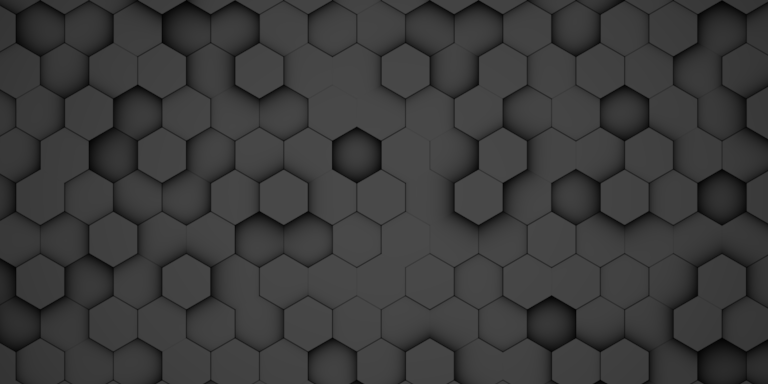
A WebGL 1 fragment shader for this pattern:

```glsl
precision highp float;

uniform vec2 u_resolution;

float hash(vec2 p) {
  vec3 h = fract(p.xyx * vec3(0.1031, 0.1030, 0.0973));
  h += dot(h, h.yzx + 33.33);
  return fract((h.x + h.y) * h.z);
}

// Centre of the pointy-top hexagon containing p; neighbours are 1 apart.
vec2 hexCentre(vec2 p) {
  vec2 s = vec2(1.0, 1.7320508);
  vec2 a = mod(p, s) - 0.5 * s;
  vec2 b = mod(p - 0.5 * s, s) - 0.5 * s;
  return p - (dot(a, a) < dot(b, b) ? a : b);
}

// Signed distance to a pointy-top hexagon of inner radius 0.5.
float hexDistance(vec2 p) {
  vec2 k = vec2(-0.8660254, 0.5);
  p = abs(p.yx);
  p -= 2.0 * min(dot(k, p), 0.0) * k;
  p -= vec2(clamp(p.x, -0.288675, 0.288675), 0.5);
  return length(p) * sign(p.y);
}

// Mostly middling heights, with a few raised columns and deep pits.
float columnHeight(vec2 centre) {
  vec2 id = floor(centre * vec2(2.0, 1.1547005) + 0.5);
  float t = 2.0 * hash(id + 71.0) - 1.0;
  return 0.25 * t + 0.75 * t * t * t;
}

// Light reaching the top of a column, shaded by its taller neighbours.
float columnLight(vec2 p) {
  vec2 centre = hexCentre(p);
  vec2 q = p - centre;
  float height = columnHeight(centre);
  float light = 1.0;
  for (int i = 0; i < 6; i++) {
    float angle = float(i) * 1.0471976;
    vec2 dir = vec2(cos(angle), sin(angle));
    float rise = columnHeight(centre + dir) - height;

    // Soft contact shadow, a little heavier from above
    float drop = max(rise, 0.0);
    float strength = 0.72 * smoothstep(0.0, 0.9, drop) * (1.0 + 0.15 * dir.y);
    float reach = 0.03 + 0.13 * drop;
    light *= 1.0 - strength * exp(-max(hexDistance(q - dir), 0.0) / reach);

    // Hairline seam between columns of unequal height
    float edge = 0.5 - dot(q, dir);
    float seam = 1.0 - smoothstep(0.004, 0.022, edge);
    light *= 1.0 - 0.4 * seam * smoothstep(0.0, 0.15, abs(rise));
  }
  return light;
}

void main() {
  // Nine samples per pixel smooth the column edges
  float light = 0.0;
  for (int y = -1; y <= 1; y++) {
    for (int x = -1; x <= 1; x++) {
      vec2 pixel = gl_FragCoord.xy + vec2(float(x), float(y)) / 3.0;
      light += columnLight(pixel / u_resolution.y * 7.886 - vec2(0.828, 0.37));
    }
  }
  light /= 9.0;

  // Gentle fall-off towards the borders
  vec2 v = 2.0 * gl_FragCoord.xy / u_resolution - 1.0;
  float vignette = 1.0 - dot(v * v, vec2(0.22, 0.08));
  gl_FragColor = vec4(vec3(0.287 * light * vignette), 1.0);
}
```
